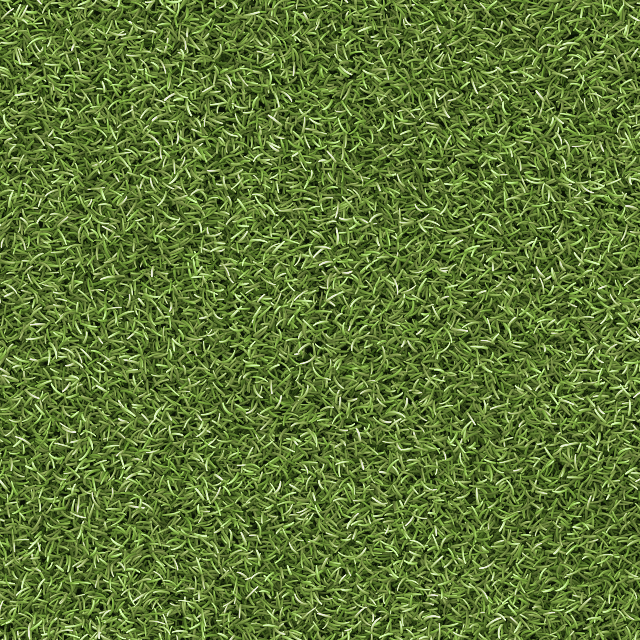
Write a three.js fragment shader that draws this texture.

```glsl
// Dense short lawn seen from above: layered, bent blades over dark gaps.
varying vec2 vUv;

// Blade geometry, in units of the canvas
const int LAYERS = 16;
const float CELL = 0.020;
const float MIN_HALF_LENGTH = 0.007;
const float MAX_HALF_LENGTH = 0.0145;
const float HALF_WIDTH = 0.0019;
const float EDGE = 0.0009;
const float BEND = 0.28;

// Directions, in radians around the horizontal
const float PI = 3.14159;
const float SPREAD = 2.7;
const float CLUMP_TURN = 1.5;
const float CLUMP_SCALE = 7.0;

// Light
const float TOP_TONE = 1.17;
const float LAYER_FADE = 0.87;
const float ROOT_TONE = 0.55;
const float SIDE_LIGHT = 0.13;
const float SHADOW = 0.36;
const float SHADOW_REACH = 0.003;
const float PATCH_TONE = 0.10;
const float PATCH_SCALE = 5.0;

// Colours from the gaps up to the glints
const vec3 GAP = vec3(0.04, 0.07, 0.02);
const vec3 DEEP = vec3(0.09, 0.15, 0.04);
const vec3 SHADE = vec3(0.24, 0.33, 0.11);
const vec3 LEAF = vec3(0.40, 0.50, 0.22);
const vec3 FRESH = vec3(0.53, 0.66, 0.29);
const vec3 LIGHT = vec3(0.69, 0.81, 0.47);
const vec3 PALE = vec3(0.82, 0.91, 0.69);
const vec3 GLINT = vec3(0.90, 0.96, 0.80);
const vec3 HUE_SHIFT = vec3(-0.12, 0.05, -0.30);

vec4 hash4(vec3 p) {
  vec4 q = fract(p.xyzx * vec4(0.1031, 0.1030, 0.0973, 0.1099));
  q += dot(q, q.wzxy + 33.33);
  return fract((q.xxyz + q.yzzw) * q.zywx);
}

float valueNoise(vec2 p, float seed) {
  vec2 i = floor(p);
  vec2 f = fract(p);
  f = f * f * (3.0 - 2.0 * f);
  float a = hash4(vec3(i, seed)).x;
  float b = hash4(vec3(i + vec2(1.0, 0.0), seed)).x;
  float c = hash4(vec3(i + vec2(0.0, 1.0), seed)).x;
  float d = hash4(vec3(i + vec2(1.0, 1.0), seed)).x;
  return mix(mix(a, b, f.x), mix(c, d, f.x), f.y);
}

float band(float low, float high, float t) {
  return clamp((t - low) / (high - low), 0.0, 1.0);
}

vec3 grassRamp(float t) {
  vec3 c = mix(GAP, DEEP, band(0.0, 0.06, t));
  c = mix(c, SHADE, band(0.06, 0.22, t));
  c = mix(c, LEAF, band(0.22, 0.45, t));
  c = mix(c, FRESH, band(0.45, 0.68, t));
  c = mix(c, LIGHT, band(0.68, 0.86, t));
  c = mix(c, PALE, band(0.86, 0.98, t));
  return mix(c, GLINT, band(0.98, 1.15, t));
}

// Paints one blade, with its soft shadow, over surface = (tone, hue).
vec2 paintBlade(vec2 surface, vec2 p, vec3 id, float lean, float layerTone) {
  vec4 shape = hash4(id + 11.0);
  vec4 look = hash4(id + 47.0);
  float angle = lean + (shape.x - 0.5) * SPREAD + PI * step(0.5, shape.y);
  vec2 dir = vec2(cos(angle), sin(angle));
  float halfLength = mix(MIN_HALF_LENGTH, MAX_HALF_LENGTH, shape.z);

  // Bent capsule, narrower towards the tip
  float x = dot(p, dir);
  float y = dot(p, vec2(-dir.y, dir.x));
  y -= (shape.w - 0.5) * 2.0 * BEND * x * x / halfLength;
  float along = clamp(0.5 + 0.5 * x / halfLength, 0.0, 1.0);
  float width = HALF_WIDTH * mix(0.75, 1.15, look.x) * (1.0 - 0.4 * along * along);
  float d = length(vec2(max(abs(x) - halfLength + width, 0.0), y));

  float shadow = 1.0 - smoothstep(0.0, width + SHADOW_REACH, d);
  surface.x *= 1.0 - SHADOW * shadow;

  float tone = layerTone * mix(ROOT_TONE, 1.0, along) * mix(0.62, 1.18, look.y);
  tone += SIDE_LIGHT * layerTone * clamp(y / width, -1.0, 1.0) * sign(dir.x);
  float cover = 1.0 - smoothstep(width - EDGE, width + EDGE, d);
  return mix(surface, vec2(tone, look.z - 0.5), cover);
}

void main() {
  float lean = (valueNoise(vUv * CLUMP_SCALE, 3.0) - 0.5) * CLUMP_TURN;
  vec2 surface = vec2(0.0);

  // Lowest layer first; each cell of a layer holds one blade
  for (int layer = 0; layer < LAYERS; layer++) {
    float level = float(layer);
    float layerTone = TOP_TONE * pow(LAYER_FADE, float(LAYERS - 1) - level);
    vec2 grid = vUv / CELL + hash4(vec3(level, 5.0, 9.0)).xy + 4.0;
    for (int j = -1; j <= 1; j++) {
      for (int i = -1; i <= 1; i++) {
        vec3 id = vec3(floor(grid) + vec2(float(i), float(j)), level * 17.0);
        vec2 center = id.xy + hash4(id).xy;
        surface = paintBlade(surface, (grid - center) * CELL, id, lean, layerTone);
      }
    }
  }

  float patches = valueNoise(vUv * PATCH_SCALE, 8.0) - 0.5;
  vec3 color = grassRamp(surface.x * (1.0 + PATCH_TONE * patches));
  gl_FragColor = vec4(color * (1.0 + HUE_SHIFT * surface.y), 1.0);
}
```
